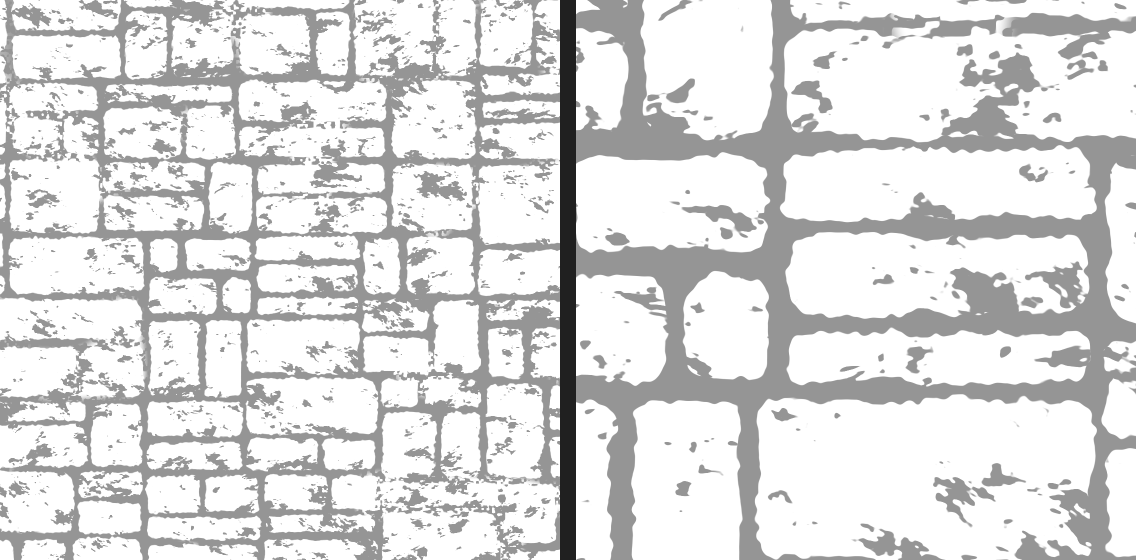
Left, the full canvas; right, a detail of the centre.
Give the GLSL for this texture map, as a Shadertoy shader.

```glsl
// A wall of irregular, interlocking white stones with grey mortar and ragged flecks.
// Pinwheel cells with jittered edges are split at random into stones; each one is a
// rounded box with a rough outline, and thresholded fractal noise chips its face.

const vec3 STONE = vec3(1.0);
const vec3 MORTAR = vec3(0.585);
const vec2 CELL = vec2(0.215, 0.148);   // mean size of a cell before splitting

float hash(vec2 p) {
    vec3 q = fract(p.xyx * vec3(0.1031, 0.1030, 0.0973));
    q += dot(q, q.yzx + 33.33);
    return fract((q.x + q.y) * q.z);
}

float noise(vec2 p) {
    vec2 i = floor(p), f = fract(p);
    f = f * f * (3.0 - 2.0 * f);
    vec2 e = vec2(1.0, 0.0);
    return mix(mix(hash(i), hash(i + e), f.x),
               mix(hash(i + e.yx), hash(i + e.xx), f.x), f.y);
}

float fbm(vec2 p) {
    float sum = 0.0, total = 0.0, weight = 1.0;
    for (int i = 0; i < 4; i++) {
        sum += weight * noise(p);
        total += weight;
        weight *= 0.72;
        p = p * 2.03 + 17.3;
    }
    return sum / total;
}

float roundedBox(vec2 p, vec2 halfSize, float radius) {
    vec2 q = abs(p) - halfSize + radius;
    return length(max(q, 0.0)) + min(max(q.x, q.y), 0.0) - radius;
}

// Joints pass through alternate lattice points: upright at even, level at odd ones.
float jointX(vec2 v) {
    vec2 through = mod(v.x + v.y, 2.0) < 0.5 ? v : v + vec2(0.0, 1.0);
    return v.x + 0.46 * (hash(through + 41.0) - 0.5);
}

float jointY(vec2 v) {
    vec2 through = mod(v.x + v.y, 2.0) > 0.5 ? v : v + vec2(1.0, 0.0);
    return v.y + 0.46 * (hash(through + 87.0) - 0.5);
}

// Finds the interlocking cell around p; returns its lower and upper corners.
vec4 findCell(vec2 p, out vec2 id) {
    vec2 g = p / CELL, base = floor(g);
    vec4 box = vec4(base, base + 1.0);
    id = base;
    for (int k = 0; k < 9; k++) {
        vec2 c = base + vec2(k % 3 - 1, k / 3 - 1);
        vec4 b = vec4(jointX(c), jointY(c),
                      jointX(c + vec2(1.0, 0.0)), jointY(c + vec2(0.0, 1.0)));
        if (all(greaterThanEqual(g, b.xy)) && all(lessThan(g, b.zw))) {
            box = b;
            id = c;
        }
    }
    return box * CELL.xyxy;
}

// Splits a cell until its parts are small enough to be single stones.
vec4 splitCell(vec2 p, vec4 box, inout vec2 id) {
    for (int k = 0; k < 3; k++) {
        vec2 size = box.zw - box.xy;
        if (size.x * size.y < mix(0.009, 0.034, hash(id + 5.3))) break;
        bool level = size.y * mix(1.1, 2.2, hash(id + 9.1)) > size.x;
        vec2 cut = box.xy + size * mix(0.3, 0.7, hash(id + 13.7));
        bool upper = level ? p.y > cut.y : p.x > cut.x;
        if (level) { if (upper) box.y = cut.y; else box.w = cut.y; }
        else       { if (upper) box.x = cut.x; else box.z = cut.x; }
        id += upper ? vec2(31.7, 11.3) : vec2(7.9, 53.1);
    }
    return box;
}

// Ragged flakes along a slant of each stone, denser towards its lower edge.
float flecks(vec2 p, vec2 fromCentre, vec2 halfSize, vec2 id) {
    float angle = mix(-0.5, 0.35, hash(id + 21.0));
    float c = cos(angle), s = sin(angle);
    vec2 q = mat2(c, -s, s, c) * fromCentre + id * 0.37;
    q += 0.006 * vec2(noise(p * 50.0), noise(p * 50.0 + 9.0));
    float density = 0.14 * (noise(p * 15.0) - 0.5) + 0.05 * (hash(id + 3.0) - 0.5);
    density += 0.06 * smoothstep(0.03, 0.006, fromCentre.y + halfSize.y);
    return smoothstep(0.638, 0.66, fbm(q * vec2(30.0, 54.0)) + density);
}

// Share of grey at p: mortar with pale crumbs, plus flecks on the stone faces.
float ink(vec2 p, float blur) {
    vec2 id;
    vec4 box = findCell(p, id);
    box = splitCell(p, box, id);
    vec2 fromCentre = p - 0.5 * (box.xy + box.zw);
    vec2 halfSize = 0.5 * (box.zw - box.xy) - mix(0.0035, 0.008, hash(id + 1.0));
    float radius = min(mix(0.008, 0.018, hash(id + 2.0)), 0.5 * min(halfSize.x, halfSize.y));
    float edge = roundedBox(fromCentre, halfSize, radius);
    edge += 0.006 * (noise(p * 48.0) - 0.5) + 0.004 * (noise(p * 190.0) - 0.5);
    float mortar = smoothstep(-blur, blur, edge);
    float crumbling = smoothstep(0.66, 0.8, noise(p * 9.0 + 4.0));
    mortar *= 1.0 - crumbling * smoothstep(0.5, 0.6, noise(p * 210.0));
    return max(mortar, flecks(p, fromCentre, halfSize, id));
}

void mainImage(out vec4 fragColor, in vec2 fragCoord) {
    float pixel = 1.0 / iResolution.y;
    float grey = 0.0;
    for (int k = 0; k < 4; k++) {   // four samples smooth the edges
        vec2 offset = 0.5 * vec2(k % 2, k / 2) - 0.25;
        grey += 0.25 * ink((fragCoord + offset) * pixel, 0.5 * pixel);
    }
    fragColor = vec4(mix(STONE, MORTAR, grey), 1.0);
}
```
